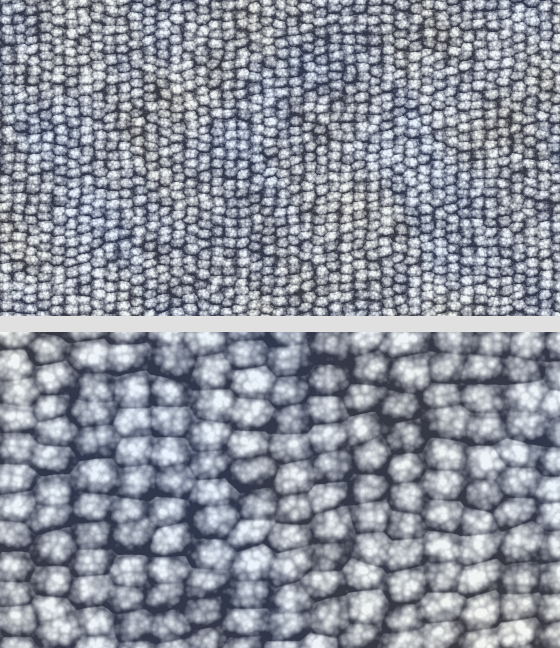
Top, the full canvas; bottom, a detail of the centre.
Reproduce this texture procedurally as a WebGL 1 fragment shader.

```glsl
precision highp float;
uniform vec2 u_resolution;

// Layout, in units of the canvas height
const vec2 TUFT_PITCH = vec2(0.0415, 0.0312);
const vec2 TUFT_RADIUS = vec2(0.57, 0.58);   // in cells
const vec2 TUFT_JITTER = vec2(0.30, 0.34);
const float TUFT_TILT = 0.8;
const float SIZE_SPREAD = 0.28;
const float BLEND_SHARPNESS = 13.0;
const float LUMP_SCALE = 75.0;
const float FIBRE_SCALE = 135.0;
const float SEAM_X = 0.535;                  // share of the width

// Tone
const float BASE_TONE = 0.08;
const float DOME_TONE = 0.76;
const float TOP_LIGHT = 0.22;
const float TUFT_TONE = 0.30;
const float LUMP_TONE = 0.30;
const float FIBRE_TONE = 0.34;
const float PATCH_TONE = 0.07;
const float SEAM_TONE = 0.12;
const vec3 SHADOW = vec3(0.205, 0.222, 0.285);
const vec3 MIDTONE = vec3(0.525, 0.545, 0.595);
const vec3 HIGHLIGHT = vec3(0.93, 0.955, 0.97);
const vec3 WARM_SHIFT = vec3(0.018, 0.004, -0.022);

vec2 hash2(vec2 p) {
  vec3 q = fract(p.xyx * vec3(0.1031, 0.1030, 0.0973));
  q += dot(q, q.yzx + 33.33);
  return fract((q.xx + q.yz) * q.zy);
}

// Distance to the nearest scattered point, centred near zero
float cellular(vec2 p) {
  vec2 cell = floor(p);
  float nearest = 2.0;
  for (int j = -1; j <= 1; j++) {
    for (int i = -1; i <= 1; i++) {
      vec2 c = cell + vec2(float(i), float(j));
      vec2 toPoint = c + hash2(c + 200.0) - p;
      nearest = min(nearest, dot(toPoint, toPoint));
    }
  }
  return sqrt(nearest) - 0.45;
}

// Broad uneven patches from layered sines, about -1 to 1
float patches(vec2 p) {
  float s = sin(p.x * 5.1 + 1.8 * sin(p.y * 4.3 + 0.6));
  s += sin(p.y * 8.7 - p.x * 3.1 + 1.5 * sin(p.x * 6.9));
  s += 0.7 * sin(p.x * 17.0 + p.y * 13.0 + 2.0 * sin(p.y * 11.0));
  return s / 2.2;
}

// Gentle wander of the knitted columns
vec2 wander(vec2 p) {
  return vec2(sin(p.y * 7.0 + 2.0 * sin(p.x * 3.0)) + 0.5 * sin(p.y * 19.0 + p.x * 9.0),
              sin(p.x * 8.0 + p.y * 4.0) + 0.6 * sin(p.x * 21.0 - p.y * 7.0)) * 0.0045;
}

// Rows of domed loops: x is height, y is the blended loop tone
vec2 tufts(vec2 p, float lump) {
  vec2 grid = p / TUFT_PITCH;
  float column = floor(grid.x);
  float weightSum = 0.0;
  vec2 blended = vec2(0.0);
  for (int i = -1; i <= 1; i++) {
    float col = column + float(i);
    float shift = 0.5 * mod(col, 2.0) + 0.5 * hash2(vec2(col, 71.0)).x;
    float row = floor(grid.y - shift);
    for (int j = -1; j <= 1; j++) {
      vec2 id = vec2(col, row + float(j));
      vec2 place = hash2(id + 17.0) - 0.5;
      vec2 look = hash2(id + 91.0) - 0.5;
      vec2 center = id + 0.5 + vec2(0.0, shift) + place * TUFT_JITTER;
      vec2 d = (grid - center) * TUFT_PITCH;
      float tilt = (look.x + 0.15) * TUFT_TILT;
      d = mat2(cos(tilt), -sin(tilt), sin(tilt), cos(tilt)) * d;
      d /= TUFT_PITCH * TUFT_RADIUS * (1.0 + SIZE_SPREAD * place.yx);
      float dome = 1.0 - dot(d, d) - 0.35 * lump;
      float tone = TUFT_TONE * look.y + TOP_LIGHT * clamp(d.y + 0.3 * d.x, -1.0, 1.0);
      float weight = exp(BLEND_SHARPNESS * max(dome, -2.0));
      blended += weight * vec2(dome, tone);
      weightSum += weight;
    }
  }
  return blended / weightSum;
}

vec3 yarnColor(float tone) {
  vec3 lower = mix(SHADOW, MIDTONE, clamp(tone * 2.2, 0.0, 1.0));
  return mix(lower, HIGHLIGHT, clamp((tone - 0.4545) / 0.5455, 0.0, 1.0));
}

void main() {
  vec2 p = gl_FragCoord.xy / u_resolution.y;
  float lump = cellular(p * LUMP_SCALE);
  float fibre = cellular(p * FIBRE_SCALE + 31.0);
  float broad = patches(p);
  vec2 loops = tufts(p + wander(p), lump);

  // Loop shading, fibre grain and broad wear
  float tone = BASE_TONE + DOME_TONE * clamp(loops.x, 0.0, 1.0) + loops.y;
  tone -= LUMP_TONE * lump + FIBRE_TONE * fibre;
  tone += PATCH_TONE * broad;

  // Darker groove between two columns
  float seamOffset = (p.x - SEAM_X * u_resolution.x / u_resolution.y) / 0.018;
  tone -= SEAM_TONE * exp(-seamOffset * seamOffset);

  vec3 color = yarnColor(clamp(tone, 0.0, 1.0));
  color += WARM_SHIFT * patches(p.yx * 1.3 + 4.0);
  gl_FragColor = vec4(color, 1.0);
}
```
